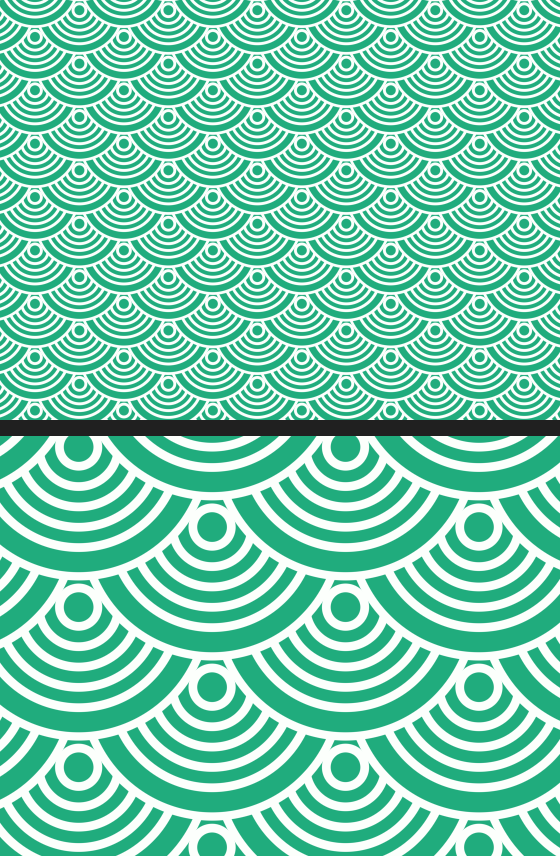
Top, the full canvas; bottom, a detail of the centre.
This pattern is drawn by a WebGL 1 fragment shader. Its source:

```glsl
precision highp float;
// Overlapping green and white wave scales made of concentric rings.

uniform vec2 u_resolution;

// Signed distance to the white lines of one scale, at radius r from its centre.
float whiteLines(float r) {
    float ring = clamp(floor((r - 0.072) / 0.0762 + 0.5), 0.0, 4.0);
    float innerRings = abs(r - 0.072 - 0.0762 * ring) - 0.0164;
    float rim = 0.469 - r;
    return min(innerRings, rim);
}

// Antialiased coverage of a signed distance.
float coverage(float d, float pixel) {
    return 1.0 - smoothstep(-0.7 * pixel, 0.7 * pixel, d);
}

void main() {
    // One unit is the width of a scale; y runs downwards from the top edge.
    float pixel = 6.295 / u_resolution.x;
    vec2 p = vec2(gl_FragCoord.x, u_resolution.y - gl_FragCoord.y) * pixel;
    p -= vec2(0.893, 0.115);

    vec3 green = vec3(0.125, 0.675, 0.49);
    vec3 white = vec3(0.99, 1.0, 0.99);
    vec3 color = green;

    // Paint from the lower rows up, so that each row covers the one below it.
    float nearestRow = floor(p.y / 0.3 + 0.5);
    for (int i = 0; i < 5; i++) {
        float row = nearestRow + 2.0 - float(i);
        float shift = 0.5 * mod(row, 2.0);
        vec2 local = vec2(fract(p.x - shift + 0.5) - 0.5, p.y - 0.3 * row);
        float r = length(local);
        vec3 scale = mix(green, white, coverage(whiteLines(r), pixel));
        color = mix(color, scale, coverage(r - 0.5, pixel));
    }

    gl_FragColor = vec4(color, 1.0);
}
```
